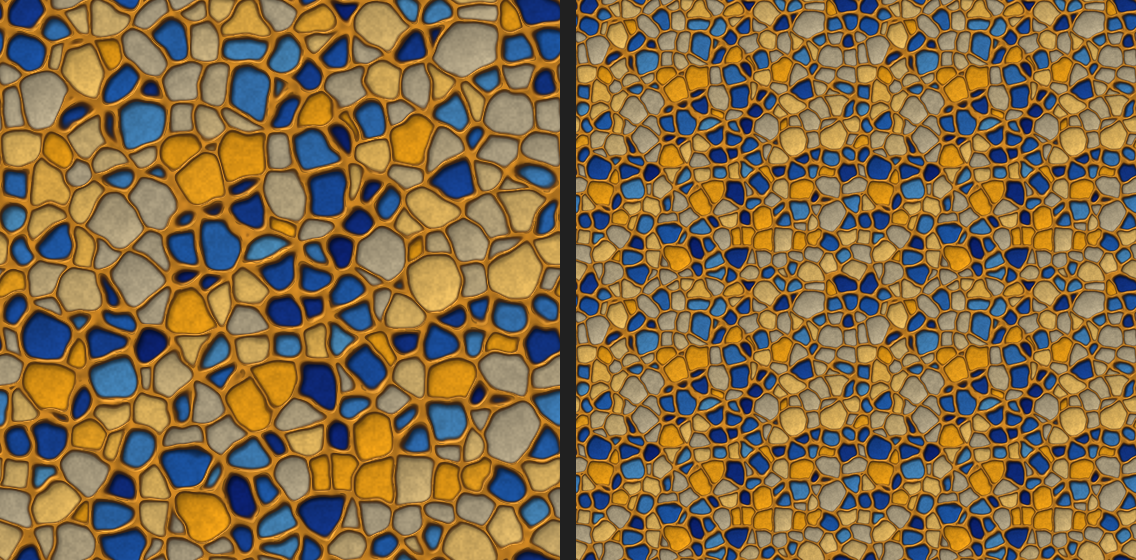
Left, the tile; right, the same tile 2 across and 2 down.
A Shadertoy shader for this texture:

```glsl
#define CELLS 17.0        // sites along each side, a whole number
#define JITTER 0.85       // scatter of the sites
#define BLUE_SHARE 0.47   // part of the pockets that are blue
#define BLUE_WALL 0.10    // half thickness of the wall around blue pockets
#define PALE_WALL 0.058   // half thickness of the wall around pale pockets
#define WARP 0.22         // bending of the outlines
#define GRAIN 0.10        // mottling of the enamel
#define LIGHT normalize(vec2(-0.45, 0.85))

vec3 hash3(vec2 p) {
    vec3 q = fract(p.xyx * vec3(0.1031, 0.1030, 0.0973));
    q += dot(q, q.yxz + 33.33);
    return fract((q.xxy + q.yzz) * q.zyx);
}

// Value noise that wraps after a whole period
vec2 noise2(vec2 x, float period) {
    vec2 i = floor(x), f = fract(x);
    f = f * f * (3.0 - 2.0 * f);
    vec2 a = hash3(mod(i, period)).xy;
    vec2 b = hash3(mod(i + vec2(1, 0), period)).xy;
    vec2 c = hash3(mod(i + vec2(0, 1), period)).xy;
    vec2 d = hash3(mod(i + vec2(1, 1), period)).xy;
    return mix(mix(a, b, f.x), mix(c, d, f.x), f.y);
}

// Site position in xy, squared radius in z
vec3 siteOf(vec2 cell) {
    vec3 h = hash3(mod(cell, CELLS) + 5.0);
    float radius = mix(0.1, 0.82, h.z * h.z);
    return vec3(cell + 0.5 + (h.xy - 0.5) * JITTER, radius * radius);
}

float power(vec2 p, vec3 site) {
    vec2 d = p - site.xy;
    return dot(d, d) - site.z;
}

vec2 nearestCell(vec2 p) {
    vec2 best = floor(p);
    float least = 1e9;
    for (int y = -2; y <= 2; y++)
    for (int x = -2; x <= 2; x++) {
        vec2 cell = floor(p) + vec2(x, y);
        float d = power(p, siteOf(cell));
        if (d < least) { least = d; best = cell; }
    }
    return best;
}

// Rounded distance to the cell border in x, inward direction in yz
vec3 border(vec2 p, vec2 home, float sharpness) {
    vec3 site = siteOf(home);
    float own = power(p, site), sum = 1e-20;
    vec2 inward = vec2(0.0);
    for (int y = -2; y <= 2; y++)
    for (int x = -2; x <= 2; x++) {
        if (x == 0 && y == 0) continue;
        vec3 other = siteOf(home + vec2(x, y));
        vec2 gap = site.xy - other.xy;
        float len = max(length(gap), 0.01);
        float w = exp(-sharpness * 0.5 * (power(p, other) - own) / len);
        sum += w;
        inward += w * gap / len;
    }
    return vec3(-log(sum) / sharpness, inward / sum);
}

vec3 blueEnamel(float t) {
    vec3 navy = vec3(0.04, 0.12, 0.42);
    vec3 azure = vec3(0.10, 0.31, 0.60);
    vec3 sky = vec3(0.29, 0.53, 0.69);
    return t < 0.5 ? mix(navy, azure, t * 2.0) : mix(azure, sky, t * 2.0 - 1.0);
}

vec3 paleEnamel(float t) {
    vec3 greige = vec3(0.64, 0.59, 0.48);
    vec3 cream = vec3(0.82, 0.66, 0.34);
    vec3 gold = vec3(0.85, 0.57, 0.08);
    vec3 c = mix(greige, cream, smoothstep(0.30, 0.65, t));
    return mix(c, gold, smoothstep(0.76, 0.84, t));
}

void mainImage(out vec4 fragColor, in vec2 fragCoord) {
    vec2 uv = fragCoord / iResolution.xy;
    vec2 grid = uv * CELLS;
    float soft = 0.75 * CELLS / iResolution.y;
    vec2 p = grid + WARP * (noise2(grid * 2.0, CELLS * 2.0) - 0.5);
    vec2 mottle = noise2(grid * 5.0, CELLS * 5.0);
    float fine = noise2(grid * 14.0, CELLS * 14.0).x;

    // Pocket under this point
    vec2 home = nearestCell(p);
    vec3 pick = hash3(mod(home, CELLS) + 71.0);
    bool isBlue = pick.x < BLUE_SHARE;
    float wall = isBlue ? BLUE_WALL : PALE_WALL;
    vec3 edge = border(p, home, isBlue ? 12.0 : 19.0);
    float depth = edge.x - wall;
    float slope = clamp(edge.x / wall, 0.0, 1.0);
    float facing = dot(edge.yz, LIGHT);

    // Raised amber wall with a lit flank and thin grooves
    vec3 amber = mix(vec3(0.75, 0.49, 0.13), vec3(0.42, 0.24, 0.07), slope * slope);
    amber *= 0.84 + 0.3 * mottle.x + 0.38 * facing * slope;
    float flank = slope * (1.0 - slope) * 4.0;
    amber += vec3(0.34, 0.28, 0.16) * flank * pow(max(facing, 0.0), 3.0);
    float groove = 1.0 - smoothstep(0.0, 0.035, abs(edge.x - wall * (0.25 + 0.5 * mottle.y)));
    amber *= 1.0 - 0.35 * groove * smoothstep(0.35, 0.7, mottle.x);

    // Sunken enamel, shaded under its upper rim
    vec3 enamel = isBlue ? blueEnamel(pick.y) : paleEnamel(pick.y);
    vec2 offset = p - siteOf(home).xy;
    enamel *= 1.0 - 0.22 * dot(offset, LIGHT) * pick.z;
    enamel *= 1.0 + GRAIN * (mottle.y + fine - 1.0);
    float shade = smoothstep(-0.03, 0.15, depth + 0.07 * facing);
    enamel *= mix(isBlue ? 0.42 : 0.72, 1.0, shade);

    // Dark line where the enamel meets the wall
    vec3 color = mix(amber, enamel, smoothstep(-soft, soft, depth));
    float rim = 1.0 - smoothstep(0.012, 0.012 + 2.0 * soft, abs(depth));
    color = mix(color, vec3(0.23, 0.13, 0.06), rim * (isBlue ? 0.72 : 0.5) * (0.8 - 0.3 * facing));
    fragColor = vec4(clamp(color, 0.0, 1.0), 1.0);
}
```
